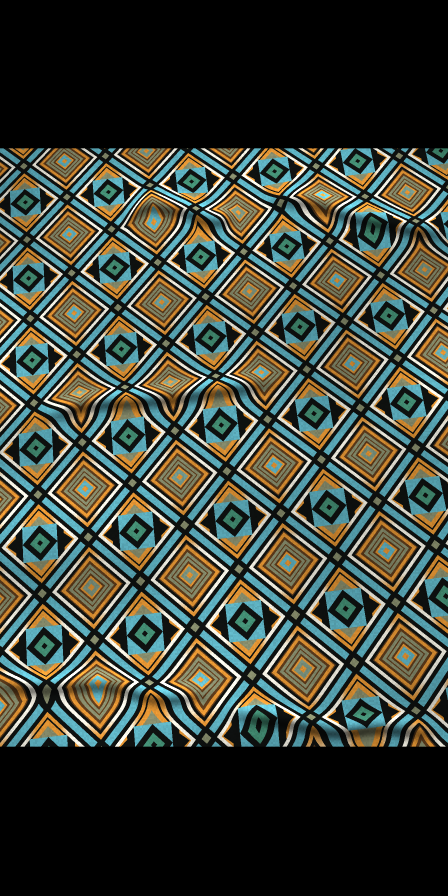
Reproduce this pattern procedurally as a Shadertoy shader.

```glsl
// Printed cloth between dark bands: a checkerboard of diamonds, alternately
// nested rings and winged stars, divided by blue straps. A perspective lattice
// lays out the print; creases bend and shade it, and each pixel is supersampled.

const float CLOTH_TOP = 0.331;               // canvas is 1 wide, 2 tall, y down
const float CLOTH_BOTTOM = 1.667;
const vec2 ORIGIN = vec2(0.271, 0.779);      // centre of one star
const vec2 ACROSS = vec2(0.1992, -0.0247);   // step to the next star sideways
const vec2 DOWN = vec2(0.0055, 0.1594);      // step to the next star below
const float TAPER = 0.037;                   // growth of the print downwards

const float STRAP = 0.453;                   // ring radii; tile edge is 0.5
const float FRAME_OUT = 0.40;
const float FRAME_IN = 0.355;
const float STAR_BOX = 0.18;
const float STAR_GEM = 0.105;
const int SAMPLES = 3;

const vec3 INK = vec3(0.055, 0.065, 0.06);
const vec3 BLUE = vec3(0.35, 0.66, 0.72);
const vec3 GREEN = vec3(0.25, 0.53, 0.43);
const vec3 OLIVE = vec3(0.50, 0.52, 0.40);
const vec3 ORANGE = vec3(0.84, 0.55, 0.19);
const vec3 BROWN = vec3(0.35, 0.22, 0.10);
const vec3 WHITE = vec3(0.92, 0.91, 0.86);

// Crease lines as start.xy, end.xy
const vec4 CREASES[5] = vec4[5](
    vec4(0.27, 0.465, 0.54, 0.49), vec4(0.58, 0.44, 1.02, 0.53),
    vec4(0.06, 0.93, 0.64, 0.86), vec4(-0.05, 1.52, 0.50, 1.55),
    vec4(0.48, 1.58, 1.00, 1.65));

float hash(vec2 p) {
    vec3 h = fract(vec3(p.xyx) * 0.1031);
    h += dot(h, h.yzx + 33.33);
    return fract((h.x + h.y) * h.z);
}

float noise(vec2 p) {
    vec2 c = floor(p), f = fract(p);
    f = f * f * (3.0 - 2.0 * f);
    return mix(mix(hash(c), hash(c + vec2(1, 0)), f.x),
               mix(hash(c + vec2(0, 1)), hash(c + vec2(1, 1)), f.x), f.y);
}

float bump(float x, float width) {
    return exp(-x * x / (width * width));
}

// Shifts p along the creases and returns the light they leave
float creaseCloth(inout vec2 p) {
    float light = 0.83 + 0.30 * noise(p * vec2(4.0, 7.0) + 9.0);
    vec2 flatPoint = p;
    for (int i = 0; i < 5; i++) {
        vec2 a = CREASES[i].xy, span = CREASES[i].zw - a;
        vec2 rel = flatPoint - a;
        float t = dot(rel, span) / dot(span, span);
        float fade = smoothstep(0.0, 0.2, t) * smoothstep(1.0, 0.8, t);
        float side = (span.x * rel.y - span.y * rel.x) / length(span);
        side += 0.045 * (noise(vec2(t * 4.0, float(i) * 7.0)) - 0.5);
        light += fade * (0.25 * bump(side + 0.018, 0.016) - 0.5 * bump(side - 0.012, 0.014));
        p.y += fade * 0.026 * bump(side, 0.03);
    }
    return light;
}

// Nested square rings around a centre that varies from tile to tile
vec3 ringTile(float d, float variation) {
    if (d < 0.035) return ORANGE;
    if (d < 0.090) return mix(BLUE, OLIVE, 0.75 * smoothstep(0.45, 0.8, variation));
    if (d < 0.115) return ORANGE;
    if (d < 0.140) return BROWN;
    if (d < 0.230) return d > 0.175 && d < 0.19 ? BROWN : OLIVE;
    if (d < 0.262) return BROWN;
    if (d < 0.305) return ORANGE;
    return d < 0.320 ? BROWN : INK;
}

// Gem in an upright box, chevrons above and below, dark wings at the sides
vec3 starTile(vec2 s, float d) {
    if (d < STAR_GEM) return d < 0.03 ? INK : GREEN;
    if (d < STAR_BOX) return INK;
    if (max(s.x, s.y) < STAR_BOX) return BLUE;
    if (s.y > s.x) return d < 0.275 ? OLIVE : d < 0.335 ? ORANGE : INK;
    bool wing = s.x < 0.25 || s.y < 0.8 * (0.34 - s.x);
    return wing ? INK : ORANGE;
}

vec3 printColor(vec2 lattice) {
    vec2 diagonal = vec2(lattice.x + lattice.y, lattice.x - lattice.y);
    vec2 tile = round(diagonal);
    vec2 q = diagonal - tile;
    vec2 s = 0.5 * abs(vec2(q.x + q.y, q.x - q.y));
    float d = max(abs(q.x), abs(q.y)), inner = min(abs(q.x), abs(q.y));
    bool ringed = mod(tile.x + tile.y, 2.0) > 0.5;

    // Straps with a small stud and dark blocks where they cross
    if (d > STRAP) return inner > STRAP ? OLIVE : inner > 0.385 ? INK : BLUE;
    if (d > FRAME_OUT) return INK;
    if (d > FRAME_IN) {
        float pale = ringed ? smoothstep(0.38, 0.22, s.y) : smoothstep(0.10, 0.22, s.x);
        return mix(ORANGE, WHITE, pale);
    }
    return ringed ? ringTile(d, hash(tile + 40.0)) : starTile(s, d);
}

vec3 clothColor(vec2 p) {
    if (p.y < CLOTH_TOP || p.y > CLOTH_BOTTOM) return vec3(0.0);
    float light = creaseCloth(p);
    vec2 lattice = inverse(mat2(ACROSS, DOWN + TAPER * p)) * (p - ORIGIN);
    return printColor(lattice) * light;
}

void mainImage(out vec4 fragColor, in vec2 fragCoord) {
    vec3 color = vec3(0.0);
    for (int i = 0; i < SAMPLES * SAMPLES; i++) {
        vec2 offset = (vec2(i % SAMPLES, i / SAMPLES) + 0.5) / float(SAMPLES) - 0.5;
        vec2 uv = (fragCoord + offset) / iResolution.xy;
        color += clothColor(vec2(uv.x, 2.0 - 2.0 * uv.y));
    }
    color /= float(SAMPLES * SAMPLES);
    // Fine weave grain
    vec2 thread = floor(fragCoord / iResolution.xy * vec2(256.0, 512.0));
    color *= 0.95 + 0.10 * hash(thread);
    fragColor = vec4(color, 1.0);
}
```
